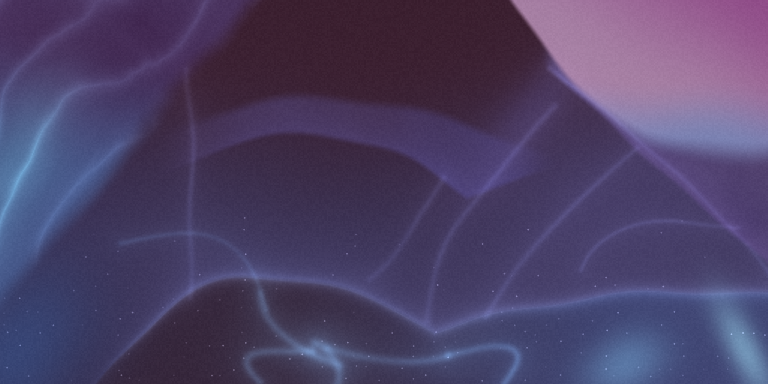
Write a Shadertoy shader that draws this background.

```glsl
// Ink-like veils of violet and blue smoke drifting over a maroon void.
// Soft regions bounded by parabolas are layered from back to front, then
// curved strands, layered-sine wisps, glows, specks and grain are added.

float hash(vec2 p) {
    p = fract(p * vec2(0.1031, 0.1137));
    p += dot(p, p.yx + 33.33);
    return fract((p.x + p.y) * p.x * 91.7);
}

// Layered, warped sines in roughly -1..1
float wisps(vec2 p) {
    float sum = 0.0, amp = 0.5;
    for (int i = 0; i < 5; i++) {
        p = mat2(0.8, 0.6, -0.6, 0.8) * p * 1.7 + 0.7 * sin(p.yx * 1.3 + 1.9);
        sum += amp * sin(p.x) * cos(p.y);
        amp *= 0.6;
    }
    return sum;
}

float above(float d, float softness) { return smoothstep(-softness, softness, d); }

// Elliptical glow, leaning sideways by lean per unit of height
float glow(vec2 p, vec2 centre, vec2 radius, float lean) {
    vec2 q = p - centre;
    q.x -= lean * q.y;
    q /= radius;
    return exp(-dot(q, q));
}

// Bright thread with a faint halo along a quadratic curve
float strand(vec2 p, vec2 a, vec2 b, vec2 c, float width) {
    float d = 9.0;
    vec2 last = a;
    for (int i = 1; i <= 14; i++) {
        float t = float(i) / 14.0;
        vec2 next = mix(mix(a, b, t), mix(b, c, t), t);
        vec2 e = next - last, q = p - last;
        d = min(d, length(q - e * clamp(dot(q, e) / dot(e, e), 0.0, 1.0)));
        last = next;
    }
    return 0.6 * exp(-d * d / (width * width)) + 0.4 * exp(-d / (width * 4.0));
}

// Lower arches, meeting in a cusp near x = 1.13
float archHeight(float x) {
    float u = x - 0.65;
    if (x > 1.13) return 0.24 - 0.23 * (1.8 - x) * (1.8 - x);
    return 0.28 - u * u * (u < 0.0 ? 1.84 : 0.61);
}

void mainImage(out vec4 fragColor, in vec2 fragCoord) {
    vec2 uv = fragCoord / iResolution.xy * vec2(2.0, 1.0);
    float smoke = wisps(uv * 4.0);
    vec2 p = uv + 0.006 * sin(uv.yx * 17.0 + 2.0 * sin(uv * 6.0));
    vec3 violet = vec3(0.31, 0.25, 0.44), blue = vec3(0.30, 0.38, 0.60);

    // Maroon void sinking into indigo haze
    vec3 col = mix(vec3(0.20, 0.16, 0.27), vec3(0.23, 0.12, 0.18), smoothstep(0.3, 0.85, p.y));
    col = mix(col, vec3(0.28, 0.24, 0.41), 0.85 * glow(p, vec2(1.62, 0.47), vec2(0.42, 0.30), 0.2));
    col = mix(col, vec3(0.24, 0.20, 0.34), 0.8 * glow(p, vec2(0.25, 0.38), vec2(0.32, 0.28), 0.3));

    // Haze resting on the arches, dark hollows beneath
    float rise = p.y - archHeight(p.x);
    float onArch = above(rise, 0.009);
    col = mix(col, vec3(0.30, 0.28, 0.46), onArch * 0.8 * exp(-max(rise, 0.0) * 5.0) * smoothstep(0.1, 0.5, p.x));
    vec3 hollow = mix(vec3(0.21, 0.15, 0.23), vec3(0.25, 0.27, 0.45), smoothstep(0.65, 1.7, p.x));
    col = mix(hollow, col, onArch);
    col = mix(col, vec3(0.22, 0.29, 0.49), 0.85 * glow(p, vec2(0.04, 0.08), vec2(0.20, 0.24), 0.3));

    // Middle veil, thickening to a blue fold on its right
    float ridge = p.x - 0.8;
    float veilTop = 0.745 - ridge * ridge * (ridge < 0.0 ? 0.7 : 0.4);
    float veilBase = max(0.65 - ridge * ridge * (ridge < 0.0 ? 0.72 : 0.95), 0.10 + 0.32 * p.x);
    float veil = above(veilTop - p.y, 0.018) * above(p.y - veilBase, 0.011);
    veil *= smoothstep(0.38, 0.65, p.x) * (1.0 - smoothstep(1.28, 1.46, p.x));
    float hem = exp(-abs(p.y - veilBase) * 24.0);
    col = mix(col, violet + vec3(0.0, 0.02, 0.07) * smoothstep(0.9, 1.25, p.x), veil * (0.55 + 0.3 * hem + 0.15 * smoke));
    col = mix(col, violet, 0.55 * glow(p, vec2(1.37, 0.68), vec2(0.09, 0.18), 0.7));

    // Left plume: slanted streaks, violet above, cyan at the rim
    float plumeEdge = 0.85 * (p.y - 0.22) - p.x + 0.025 * smoke;
    float plume = above(plumeEdge, 0.045);
    float across = p.x - 0.6 * p.y;
    float streak = pow(1.0 - abs(sin(across * 19.0 + 2.0 * sin(p.y * 5.0 + across * 6.0) + smoke)), 3.0);
    vec3 plumeCol = mix(blue * 0.9, vec3(0.29, 0.20, 0.38), smoothstep(0.55, 0.95, p.y + 0.2 * p.x));
    plumeCol += vec3(0.07, 0.09, 0.11) * (streak + 0.5 * smoke);
    float rim = glow(p, vec2(0.03, 0.55), vec2(0.09, 0.23), 0.45);
    plumeCol += vec3(0.10, 0.23, 0.20) * rim * (0.6 + 0.6 * streak);
    col = mix(col, plumeCol, plume * 0.9);

    // Upper right: hanging veil and the luminous rose lobe above it
    float fall = p.y - 0.82 + 0.9 * (p.x - 1.43);
    float drape = above(fall, 0.012) * smoothstep(1.40, 1.47, p.x);
    col = mix(col, vec3(0.36, 0.29, 0.50) + 0.05 * smoke, drape * (0.6 + 0.35 * exp(-abs(fall) * 18.0)));
    float t = abs(1.9 - p.x) / 0.57;
    float lobeEdge = (p.y - 0.6 - 0.4 * pow(t, 2.3)) / sqrt(1.0 + 2.6 * pow(t, 2.6));
    float lobe = above(lobeEdge, mix(0.008, 0.04, smoothstep(1.4, 1.9, p.x))) * smoothstep(1.30, 1.34, p.x);
    vec3 lobeCol = mix(vec3(0.48, 0.51, 0.70), vec3(0.65, 0.50, 0.64), smoothstep(0.62, 0.8, p.y));
    lobeCol = mix(lobeCol, vec3(0.56, 0.29, 0.53), smoothstep(0.25, 0.75, p.y - 0.55 + 0.6 * (p.x - 1.6)));
    col = mix(col, lobeCol, lobe);

    // Glows in the lower right
    col = mix(col, vec3(0.38, 0.52, 0.70), 0.8 * glow(p, vec2(1.63, 0.05), vec2(0.10, 0.08), 0.4));
    col = mix(col, vec3(0.48, 0.64, 0.77), 0.85 * glow(p, vec2(1.94, 0.09), vec2(0.05, 0.13), -0.4));

    // Violet strands of the upper folds
    float thin = strand(p, vec2(0.49, 0.82), vec2(0.51, 0.45), vec2(0.49, 0.22), 0.008)
        + strand(p, vec2(1.11, 0.17), vec2(1.10, 0.38), vec2(1.45, 0.72), 0.009)
        + strand(p, vec2(1.26, 0.17), vec2(1.42, 0.42), vec2(1.66, 0.62), 0.008)
        + strand(p, vec2(0.96, 0.27), vec2(1.09, 0.40), vec2(1.15, 0.54), 0.008)
        + strand(p, vec2(1.51, 0.30), vec2(1.58, 0.46), vec2(1.92, 0.41), 0.006)
        + strand(p, vec2(1.43, 0.82), vec2(1.84, 0.52), vec2(2.0, 0.28), 0.007);
    col += vec3(0.08, 0.09, 0.13) * thin * (0.8 + 0.3 * smoke);

    // Blue strands that curl through the lower centre
    float curl = strand(p, vec2(0.32, 0.37), vec2(0.62, 0.46), vec2(0.70, 0.20), 0.007) * 0.6
        + strand(p, vec2(0.68, 0.24), vec2(0.70, 0.12), vec2(0.88, 0.05), 0.012)
        + strand(p, vec2(0.82, 0.11), vec2(1.00, 0.02), vec2(1.17, 0.08), 0.012)
        + strand(p, vec2(1.17, 0.08), vec2(1.42, 0.13), vec2(1.32, 0.0), 0.010)
        + strand(p, vec2(0.81, 0.09), vec2(0.57, 0.10), vec2(0.67, 0.0), 0.011)
        + strand(p, vec2(0.85, 0.09), vec2(0.90, 0.03), vec2(0.86, -0.02), 0.012);
    col += vec3(0.12, 0.20, 0.25) * curl * (0.75 + 0.3 * smoke);
    col += vec3(0.11, 0.14, 0.19) * exp(-abs(rise) * 75.0) * smoothstep(0.2, 0.4, p.x);

    // Scattered specks, denser toward the bottom
    vec2 cell = floor(uv * 34.0);
    vec2 seed = vec2(hash(cell + 3.0), hash(cell + 71.0));
    float speck = length(fract(uv * 34.0) - 0.2 - 0.6 * seed);
    float present = step(0.62 + 0.8 * uv.y, hash(cell + 19.0));
    col += vec3(0.25, 0.25, 0.28) * present * seed.x * (1.0 - smoothstep(0.03, 0.12, speck));

    // Film grain
    col += 0.025 * (hash(floor(uv * 256.0) + 7.0) - 0.5);
    fragColor = vec4(clamp(col, 0.0, 1.0), 1.0);
}
```
